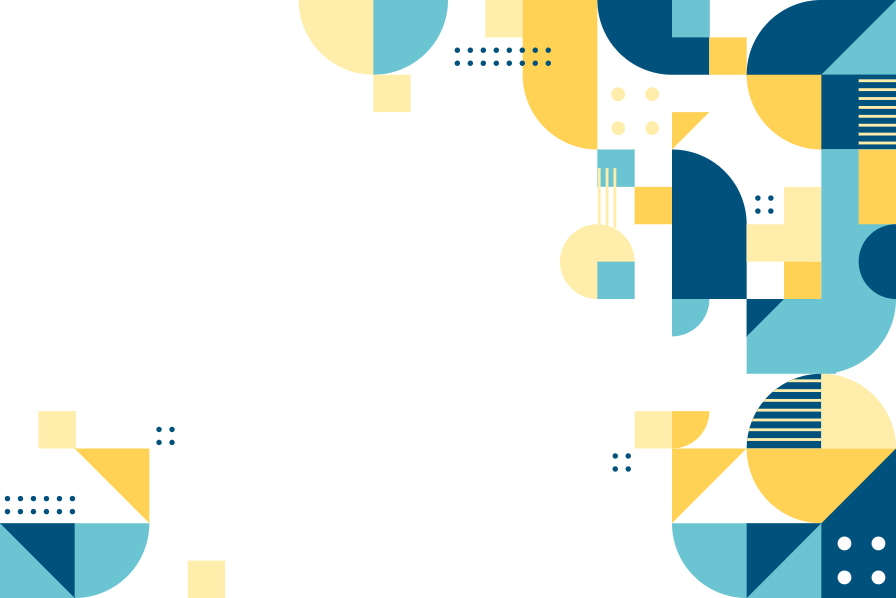
A Shadertoy shader for this background:

```glsl
const vec3 NAVY = vec3(0.0, 0.32, 0.49);
const vec3 SKY = vec3(0.42, 0.77, 0.82);
const vec3 YELLOW = vec3(1.0, 0.82, 0.33);
const vec3 CREAM = vec3(1.0, 0.93, 0.67);
const vec3 WHITE = vec3(1.0);

vec2 p;      // position in tiles, 12 across and 8 down
float px;    // one pixel in tiles
vec3 col;

void paint(float d, vec3 ink) {
    col = mix(col, ink, clamp(0.5 - d / px, 0.0, 1.0));
}

// Rectangle from its top left corner and size
float rect(vec2 corner, vec2 size) {
    vec2 q = abs(p - corner - 0.5 * size) - 0.5 * size;
    return max(q.x, q.y);
}

float square(vec2 corner) { return rect(corner, vec2(0.5)); }

float disc(vec2 c, float r) { return length(p - c) - r; }

// Quarter disc towards dir, with straight extensions behind its centre
float leaf(vec2 c, vec2 dir, vec2 ext) {
    vec2 q = (p - c) * sign(dir);
    vec2 back = -q - ext;
    return max(max(back.x, back.y), length(max(q, 0.0)) - abs(dir.x));
}

// Right triangle with its legs along dir
float wedge(vec2 c, vec2 dir) {
    vec2 q = (p - c) * sign(dir);
    return max(max(-q.x, -q.y), (q.x + q.y - abs(dir.x)) * 0.7071);
}

// Grid of dots from the first centre
float dots(vec2 first, vec2 count, float gap, float r) {
    vec2 q = p - first;
    return length(q - gap * clamp(round(q / gap), vec2(0.0), count - 1.0)) - r;
}

float smallDots(vec2 first, vec2 count) { return dots(first, count, 0.174, 0.036); }
float bigDots(vec2 first) { return dots(first, vec2(2.0), 0.455, 0.092); }

// Parallel bars along one axis
float bars(float x, float first, float count, float gap) {
    float q = x - first;
    return abs(q - gap * clamp(round(q / gap), 0.0, count - 1.0)) - 0.019;
}

void topTiles() {
    paint(leaf(vec2(5, 0), vec2(-1, 1), vec2(0.05, 0)), CREAM);
    paint(leaf(vec2(5, 0), vec2(1, 1), vec2(0)), SKY);
    paint(square(vec2(5, 1)), CREAM);
    paint(square(vec2(6.5, 0)), CREAM);
    paint(leaf(vec2(8, 1), vec2(-1, 1), vec2(0, 1)), YELLOW);
    paint(smallDots(vec2(6.125, 0.672), vec2(8, 2)), NAVY);
    paint(leaf(vec2(9, 0), vec2(-1, 1), vec2(0.5, 0)), NAVY);
    paint(square(vec2(9, 0)), SKY);
    paint(square(vec2(9.5, 0.5)), YELLOW);
    paint(leaf(vec2(11, 1), vec2(-1, -1), vec2(1, 0.01)), NAVY);
    paint(wedge(vec2(12, 1), vec2(-1, -1)), SKY);
    paint(leaf(vec2(11, 1), vec2(-1, 1), vec2(0.02, 0)), YELLOW);
    paint(rect(vec2(11, 1), vec2(1)), NAVY);
    paint(max(rect(vec2(11.5, 1), vec2(0.5, 1)), bars(p.y, 1.08, 8.0, 0.119)), CREAM);
}

void middleTiles() {
    paint(bigDots(vec2(8.28, 1.26)), CREAM);
    paint(wedge(vec2(9, 1.5), vec2(0.5)), YELLOW);
    paint(square(vec2(8, 2)), SKY);
    paint(max(rect(vec2(8, 2.25), vec2(0.5, 0.8)), bars(p.x, 8.025, 3.0, 0.105)), CREAM);
    paint(square(vec2(8.5, 2.5)), YELLOW);
    paint(disc(vec2(8, 3.5), 0.5), CREAM);
    paint(square(vec2(8, 3.5)), SKY);
    paint(leaf(vec2(9, 3), vec2(1, -1), vec2(0, 1)), NAVY);
    paint(leaf(vec2(9, 4), vec2(0.5), vec2(0)), SKY);
    paint(smallDots(vec2(10.15, 2.65), vec2(2)), NAVY);
    paint(rect(vec2(10.5, 2.5), vec2(0.5, 1)), CREAM);
    paint(rect(vec2(10, 3), vec2(0.8, 0.5)), CREAM);
    paint(square(vec2(10.5, 3.5)), YELLOW);
    paint(leaf(vec2(11, 4), vec2(1), vec2(0, 2)), SKY);
    paint(rect(vec2(10, 4), vec2(1.2, 1)), SKY);
    paint(rect(vec2(11.5, 2), vec2(0.5, 1)), YELLOW);
    paint(disc(vec2(12, 3.5), 0.5), NAVY);
    paint(wedge(vec2(10, 4), vec2(0.5)), NAVY);
}

void bottomRightTiles() {
    float dome = leaf(vec2(11, 6), vec2(-1, -1), vec2(0));
    paint(dome, NAVY);
    paint(max(dome, bars(p.y, 5.094, 7.0, 0.131)), CREAM);
    paint(leaf(vec2(11, 6), vec2(1, -1), vec2(0)), CREAM);
    paint(square(vec2(8.5, 5.5)), CREAM);
    paint(leaf(vec2(9, 5.5), vec2(0.5), vec2(0)), YELLOW);
    paint(smallDots(vec2(8.24, 6.1), vec2(2)), NAVY);
    paint(wedge(vec2(9, 6), vec2(1)), YELLOW);
    paint(leaf(vec2(11, 6), vec2(-1, 1), vec2(1, 0)), YELLOW);
    paint(wedge(vec2(12, 8), vec2(-2)), NAVY);
    paint(leaf(vec2(10, 7), vec2(-1, 1), vec2(1, 0)), SKY);
    paint(wedge(vec2(10, 7), vec2(1)), NAVY);
    paint(bigDots(vec2(11.31, 7.27)), WHITE);
}

void bottomLeftTiles() {
    paint(square(vec2(0.515, 5.5)), CREAM);
    paint(smallDots(vec2(2.13, 5.745), vec2(2)), NAVY);
    paint(wedge(vec2(2, 6), vec2(-1, 1)), YELLOW);
    paint(smallDots(vec2(0.1, 6.67), vec2(6, 2)), NAVY);
    paint(leaf(vec2(1, 7), vec2(1), vec2(1, 0)), SKY);
    paint(wedge(vec2(1, 7), vec2(-1, 1)), NAVY);
    paint(square(vec2(2.515, 7.5)), CREAM);
}

void mainImage(out vec4 fragColor, in vec2 fragCoord) {
    vec2 uv = fragCoord / iResolution.xy;
    p = vec2(uv.x, 1.0 - uv.y) * vec2(12, 8);   // rows count from the top
    px = 8.0 / iResolution.y;
    col = WHITE;
    topTiles();
    middleTiles();
    bottomRightTiles();
    bottomLeftTiles();
    fragColor = vec4(col, 1.0);
}
```
